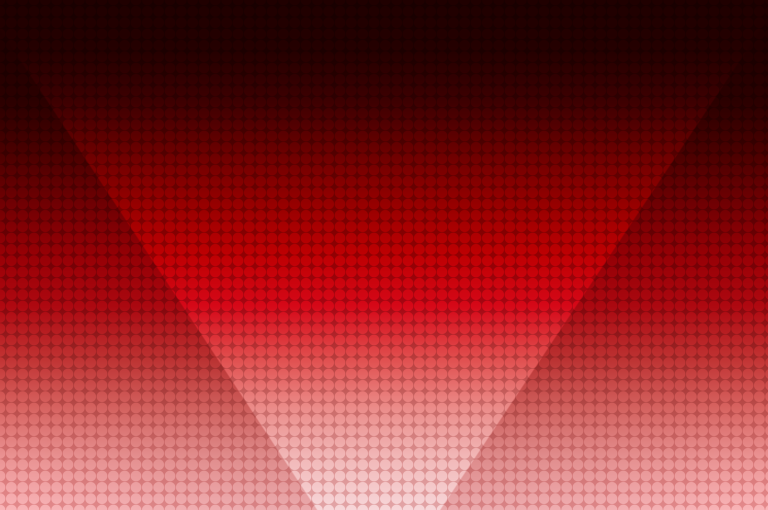
Reproduce this background procedurally as a Shadertoy shader.

```glsl
// Red vertical gradient with a widening light beam and a fine grid of dots.

// Beam edges: position at the floor and sideways slope, in canvas heights
const float BEAM_LEFT = 0.622;
const float BEAM_RIGHT = 0.863;
const float LEFT_SLOPE = 0.660;
const float RIGHT_SLOPE = 0.667;
const float SIDE_LIFT = 0.13;

// Dot grid
const float DOT_ROWS = 45.0;
const float DOT_RADIUS = 0.475;
const float DOT_GAIN = 1.035;
const vec3 GAP_TINT_LOW = vec3(0.95, 0.80, 0.80);
const vec3 GAP_TINT_HIGH = vec3(0.79);

// Evenly spaced colour stops, from floor to top
const int STOPS = 11;
const vec3 BEAM_RAMP[STOPS] = vec3[STOPS](
    vec3(0.935, 0.81, 0.82), vec3(0.915, 0.70, 0.70),
    vec3(0.89, 0.53, 0.52), vec3(0.85, 0.29, 0.29),
    vec3(0.81, 0.03, 0.09), vec3(0.72, 0.0, 0.01),
    vec3(0.57, 0.0, 0.0), vec3(0.41, 0.0, 0.0),
    vec3(0.235, 0.0, 0.005), vec3(0.14, 0.0, 0.0),
    vec3(0.12, 0.0, 0.0));
const vec3 SHADE_RAMP[STOPS] = vec3[STOPS](
    vec3(0.885, 0.64, 0.65), vec3(0.84, 0.53, 0.53),
    vec3(0.78, 0.36, 0.35), vec3(0.70, 0.18, 0.18),
    vec3(0.64, 0.03, 0.06), vec3(0.56, 0.0, 0.02),
    vec3(0.42, 0.0, 0.01), vec3(0.28, 0.0, 0.0),
    vec3(0.165, 0.0, 0.0), vec3(0.13, 0.0, 0.0),
    vec3(0.12, 0.0, 0.0));

vec3 sampleRamp(vec3 ramp[STOPS], float height) {
    float position = clamp(height, 0.0, 1.0) * float(STOPS - 1);
    int lower = min(int(position), STOPS - 2);
    return mix(ramp[lower], ramp[lower + 1], position - float(lower));
}

// Signed distance to the beam edges, positive inside
float beamDistance(vec2 p) {
    float left = (p.x - BEAM_LEFT + LEFT_SLOPE * p.y)
        / length(vec2(1.0, LEFT_SLOPE));
    float right = (BEAM_RIGHT + RIGHT_SLOPE * p.y - p.x)
        / length(vec2(1.0, RIGHT_SLOPE));
    return min(left, right);
}

// Coverage of the repeated dots, with centres on whole cells
float dotCoverage(vec2 p, float pixel) {
    vec2 cell = fract(p * DOT_ROWS + 0.5) - 0.5;
    float softness = 0.7 * pixel * DOT_ROWS;
    return 1.0 - smoothstep(-softness, softness, length(cell) - DOT_RADIUS);
}

void mainImage(out vec4 fragColor, in vec2 fragCoord) {
    float pixel = 1.0 / iResolution.y;
    vec2 p = fragCoord * pixel;

    // Shaded sides brighten gently away from the beam
    float edge = beamDistance(p);
    vec3 shade = sampleRamp(SHADE_RAMP, p.y);
    shade *= 1.0 + SIDE_LIFT * max(-edge, 0.0);

    // Light beam
    vec3 beam = sampleRamp(BEAM_RAMP, p.y);
    vec3 color = mix(shade, beam, smoothstep(-pixel, pixel, edge));

    // Dots over darker gaps
    vec3 gapTint = mix(GAP_TINT_LOW, GAP_TINT_HIGH, smoothstep(0.0, 0.5, p.y));
    color *= mix(gapTint, vec3(DOT_GAIN), dotCoverage(p, pixel));

    fragColor = vec4(clamp(color, 0.0, 1.0), 1.0);
}
```
